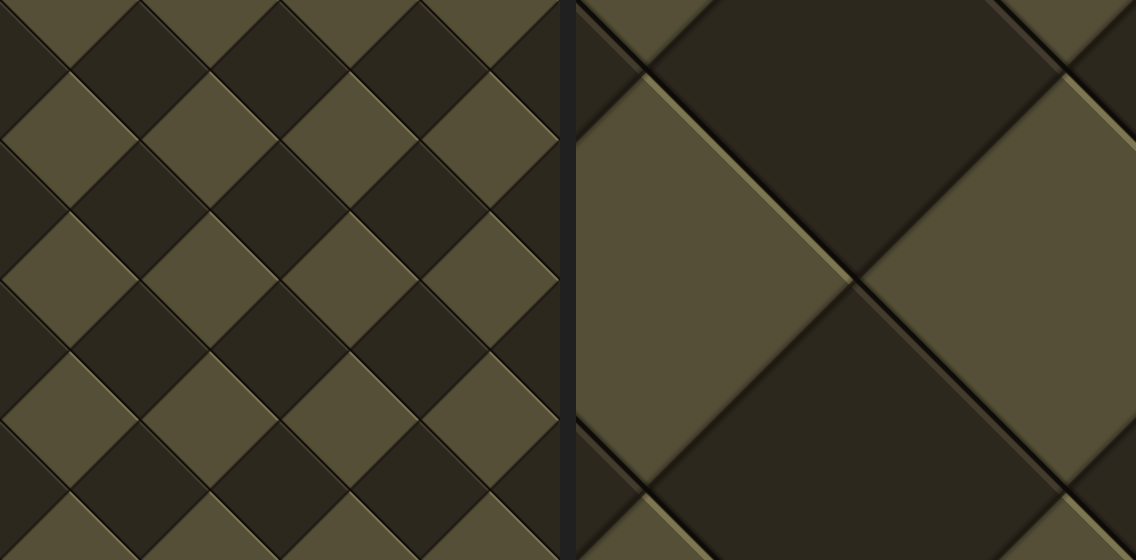
Left: the whole. Right: its middle third, enlarged.
This pattern is drawn by a Shadertoy shader. Its source:

```glsl
// Diagonal checkerboard of bevelled olive and dark brown tiles, lit from the upper right.
#define REPEATS 4.0
#define LIGHT_TILE vec3(0.330, 0.308, 0.212)
#define DARK_TILE vec3(0.176, 0.158, 0.119)
#define GROOVE vec3(0.045, 0.036, 0.025)
#define SEAM vec3(0.110, 0.090, 0.060)
#define GLINT 0.50
#define SHADE 0.45
#define SIDE_SHADE 0.27
#define BEVEL 0.0052
#define GROOVE_WIDTH 0.0012

// Antialiased stripe around a distance, all in canvas units
float stripe(float dist, float centre, float halfWidth, float px) {
    return 1.0 - smoothstep(halfWidth - 0.5 * px, halfWidth + 0.5 * px, abs(dist - centre));
}

// Soft falloff from a tile edge into its face
float bevel(float dist) {
    return 1.0 - smoothstep(0.2 * BEVEL, BEVEL, dist);
}

void mainImage(out vec4 fragColor, in vec2 fragCoord) {
    vec2 uv = fragCoord / iResolution.xy;
    float px = 1.0 / min(iResolution.x, iResolution.y);

    // Diagonal grid: x grows to the upper right, y to the lower right
    vec2 grid = REPEATS * vec2(uv.x + uv.y, uv.x - uv.y);
    float tileSize = 1.0 / (REPEATS * sqrt(2.0));
    vec2 low = fract(grid) * tileSize;
    vec2 high = tileSize - low;
    vec2 edge = min(low, high);

    // Checker colours with smooth borders
    vec2 parity = 1.0 - 2.0 * mod(floor(grid), 2.0);
    vec2 side = clamp(parity * edge / (0.5 * px), -1.0, 1.0);
    vec3 color = mix(DARK_TILE, LIGHT_TILE, 0.5 + 0.5 * side.x * side.y);

    // Bevel shading: glint at upper right, shade at lower left, dim sides
    float glint = stripe(high.x, 0.0031, 0.0017, px);
    color *= 1.0 + GLINT * glint;
    color *= 1.0 - SHADE * bevel(low.x);
    color *= 1.0 - SIDE_SHADE * bevel(edge.y);

    // Soft seams on the sides, deep grooves beneath the glints
    color = mix(color, SEAM, 0.8 * stripe(edge.y, 0.0, GROOVE_WIDTH, px));
    float groove = max(stripe(low.x, 0.0, 1.5 * GROOVE_WIDTH, px),
                       stripe(high.x, 0.0, 0.7 * GROOVE_WIDTH, px));
    color = mix(color, GROOVE, 0.92 * groove);

    fragColor = vec4(color, 1.0);
}
```
